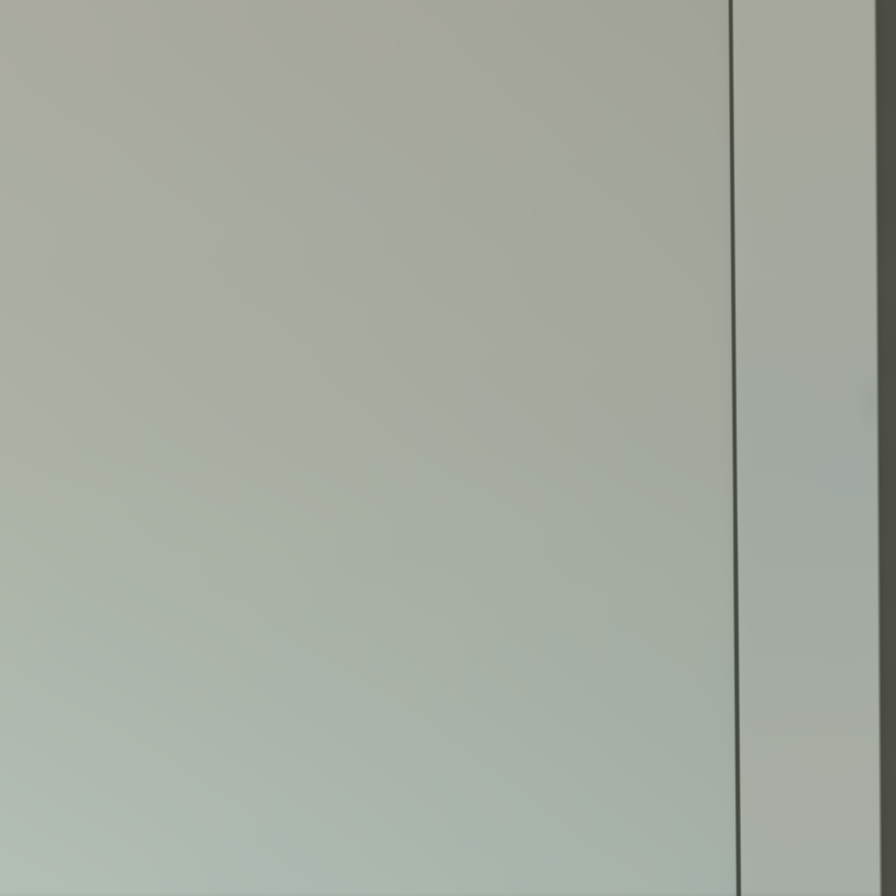
Give the GLSL for this texture, as a WebGL 1 fragment shader.

```glsl
precision highp float;
// A softly lit grey-green panel with a thin dark seam and a shadowed gap at right.
// Blended corner colours give the broad light; leaning vertical lines give the
// joints, and low-contrast gradient noise adds faint colour mottling.

uniform vec2 u_resolution;

vec2 hashGradient(vec2 cell) {
  float angle = 6.2832 * fract(sin(dot(cell, vec2(127.1, 311.7))) * 4375.85);
  return vec2(cos(angle), sin(angle));
}

float gradientNoise(vec2 p) {
  vec2 cell = floor(p);
  vec2 f = fract(p);
  vec2 blend = f * f * f * (f * (f * 6.0 - 15.0) + 10.0);
  float a = dot(hashGradient(cell), f);
  float b = dot(hashGradient(cell + vec2(1.0, 0.0)), f - vec2(1.0, 0.0));
  float c = dot(hashGradient(cell + vec2(0.0, 1.0)), f - vec2(0.0, 1.0));
  float d = dot(hashGradient(cell + 1.0), f - 1.0);
  return mix(mix(a, b, blend.x), mix(c, d, blend.x), blend.y);
}

// Broad light on the main panel: cool and bright below, warm and dim above.
vec3 panelColor(vec2 uv) {
  float across = clamp(uv.x / 0.82, 0.0, 1.0);
  vec3 low = mix(vec3(0.700, 0.745, 0.710), vec3(0.650, 0.695, 0.660), across);
  vec3 middle = mix(vec3(0.672, 0.697, 0.648), vec3(0.638, 0.660, 0.618), across);
  vec3 high = mix(vec3(0.668, 0.668, 0.625), vec3(0.634, 0.639, 0.592), across);
  return uv.y < 0.5 ? mix(low, middle, uv.y * 2.0)
                    : mix(middle, high, uv.y * 2.0 - 1.0);
}

// Narrow side strip, coolest around its middle.
vec3 stripColor(vec2 uv) {
  vec3 color = mix(vec3(0.655, 0.682, 0.648), vec3(0.648, 0.653, 0.608), uv.y);
  float offset = (uv.y - 0.47) / 0.2;
  return color + vec3(-0.018, -0.004, 0.004) * exp(-offset * offset);
}

void main() {
  vec2 uv = gl_FragCoord.xy / u_resolution;
  float pixel = 1.0 / u_resolution.x;
  float seamX = 0.8245 - 0.009 * uv.y;
  float gapX = 0.983 - 0.006 * uv.y;
  float fromSeam = uv.x - seamX;
  float fromGap = uv.x - gapX;

  // Panel and strip meet beneath the seam.
  float side = smoothstep(-pixel, pixel, fromSeam);
  vec3 color = mix(panelColor(uv), stripColor(uv), side);

  // Faint warm and cool patches.
  float mottling = gradientNoise(uv * vec2(5.0, 7.0))
                 + 0.5 * gradientNoise(uv * vec2(13.0, 19.0) + 7.3);
  color += mottling * vec3(0.005, 0.001, -0.003);

  // Pale bevel at right of the seam, soft shade at left, and its dark core.
  float nearSeam = exp(-abs(fromSeam) / 0.005);
  color += nearSeam * mix(-0.035, 0.015, side);
  float halfWidth = 0.0022 + 0.0003 * smoothstep(0.45, 0.35, uv.y);
  float soft = max(pixel, 0.0016);
  float seam = 1.0 - smoothstep(halfWidth - soft, halfWidth + soft, abs(fromSeam));
  color = mix(color, vec3(0.235, 0.250, 0.215), 0.92 * seam);

  // Small smudge beside the gap.
  vec2 smudge = (uv - vec2(0.972, 0.55)) / vec2(0.012, 0.025);
  color -= 0.020 * exp(-dot(smudge, smudge));

  // Shadowed gap with a darker inner rim.
  vec3 gapColor = vec3(0.300, 0.308, 0.272) + 0.015 * gradientNoise(uv * vec2(9.0, 8.0));
  gapColor -= 0.035 * exp(-max(fromGap, 0.0) / 0.004);
  float gapSoft = max(1.2 * pixel, 0.0026);
  color = mix(color, gapColor, smoothstep(-gapSoft, gapSoft, fromGap));

  // Slight dimming along the bottom border.
  color *= 1.0 - 0.03 * (1.0 - smoothstep(0.0, 0.005, uv.y));
  gl_FragColor = vec4(color, 1.0);
}
```
